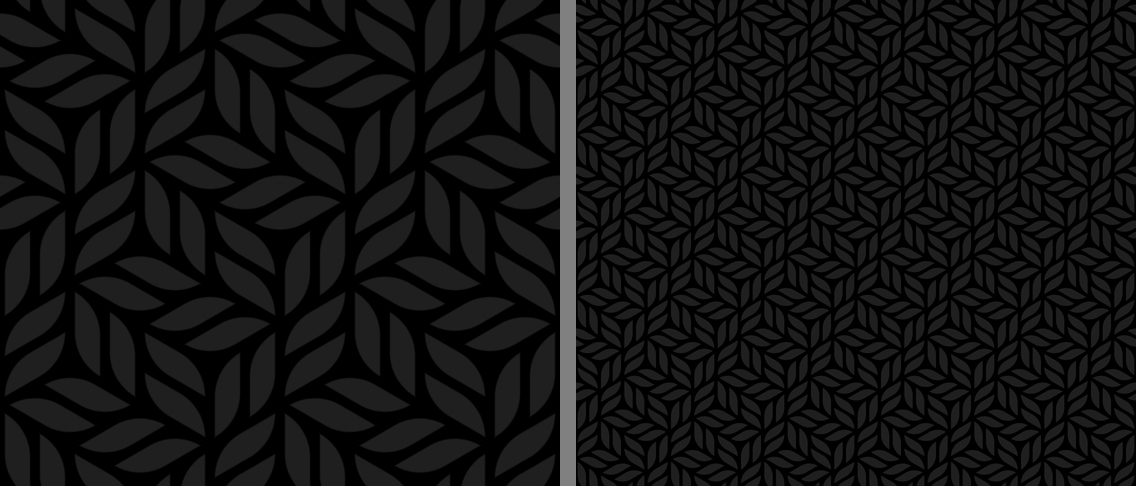
Left: one tile. Right: repeated 3 by 3.
Write a WebGL 1 fragment shader that draws this pattern.

```glsl
precision highp float;

uniform vec2 u_resolution;

const float COS30 = 0.8660254;
const float TURN = 1.0471976;            // 60 degrees
const vec2 GRID = vec2(8.0, 12.0);       // columns and half-steps per tile
const float MARGIN = 0.061;              // half the gap, in rhombus sides
const vec3 GROUND = vec3(0.0);
const vec3 LEAF = vec3(0.12);

vec2 rotate(vec2 p, float angle) {
  float c = cos(angle), s = sin(angle);
  return vec2(c * p.x + s * p.y, c * p.y - s * p.x);
}

// Distance to a 120 degree corner rounded about the given centre.
float roundedCorner(vec2 p, vec2 centre, float radius) {
  vec2 q = p - centre;
  float along = dot(q, vec2(COS30, -0.5));
  float across = abs(dot(q, vec2(0.5, COS30)));
  bool onArc = across * COS30 < along * 0.5;
  float reach = onArc ? length(q) : along * COS30 + across * 0.5;
  return reach - radius;
}

// Upright leaf: a slanted half rhombus with its two blunt corners rounded.
float leaf(vec2 p, float margin) {
  float halfWidth = 0.25 * COS30 - margin;
  float radius = 4.0 * halfWidth;        // the arc ends exactly at the tip
  float x = halfWidth - radius;
  float y = (0.5 * x - (0.5 * COS30 - margin - radius)) / COS30;
  vec2 centre = vec2(x, y);
  return max(roundedCorner(p, centre, radius), roundedCorner(-p, centre, radius));
}

// Two leaves side by side fill one rhombus.
float leafPair(vec2 p, float margin) {
  p = p.x < 0.0 ? -p : p;
  return leaf(p - 0.25 * vec2(COS30, 0.5), margin);
}

// Nearest repeat on the skewed lattice, returned in rhombus sides.
vec2 wrapCell(vec2 d) {
  d -= floor(d.y / 3.0 + 0.5) * vec2(-1.0, 3.0);
  d.x -= 4.0 * floor(d.x / 4.0 + 0.5);
  return d * vec2(COS30, -0.5);
}

// handed is 1 or -1 to mirror the pair; turns counts sixths of a circle.
float rhombus(vec2 grid, vec2 centre, float handed, float turns) {
  vec2 p = wrapCell(grid - centre);
  p.x *= handed;
  return leafPair(rotate(p, turns * TURN), MARGIN);
}

// Six rhombi make up one cell: three of each hand.
float foliage(vec2 grid) {
  float d = rhombus(grid, vec2(1.5, 3.5), 1.0, 0.0);
  d = min(d, rhombus(grid, vec2(0.5, 3.5), 1.0, 1.0));
  d = min(d, rhombus(grid, vec2(1.0, 2.0), 1.0, -1.0));
  d = min(d, rhombus(grid, vec2(2.5, 5.5), -1.0, 0.0));
  d = min(d, rhombus(grid, vec2(2.5, 2.5), -1.0, 1.0));
  return min(d, rhombus(grid, vec2(3.0, 4.0), -1.0, -1.0));
}

void main() {
  vec2 uv = gl_FragCoord.xy / u_resolution;
  vec2 grid = vec2(uv.x, 1.0 - uv.y) * GRID;
  float pixel = GRID.x * COS30 / u_resolution.x;
  float cover = 1.0 - smoothstep(-pixel, pixel, foliage(grid));
  gl_FragColor = vec4(mix(GROUND, LEAF, cover), 1.0);
}
```
